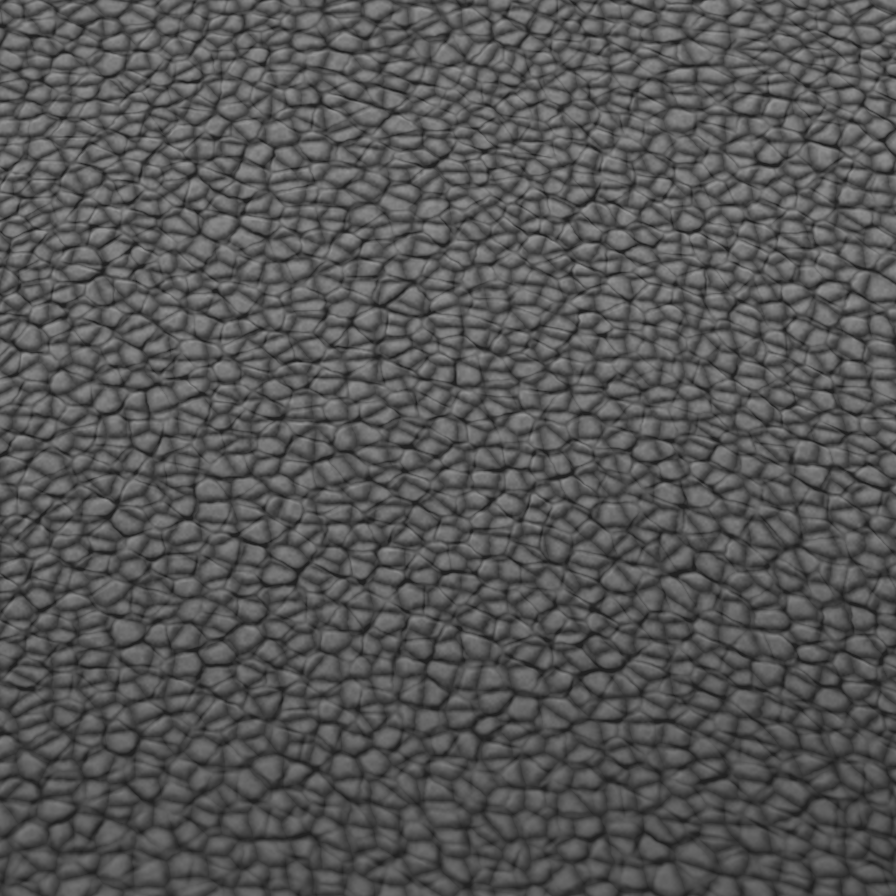
Give the GLSL for this texture, as a three.js fragment shader.

```glsl
#define GRAINS_ACROSS 29.0
#define GRAINS_UP 36.0
#define PERSPECTIVE 0.20
#define ROUNDING 13.0
#define JITTER 0.84
#define FOLD_DEPTH 0.42
#define RELIEF_CONTRAST 0.62
#define LIGHT_SLOPE 0.40
#define PORE_CONTRAST 0.30
#define NEAR_TONE 0.285
#define FAR_TONE 0.350

varying vec2 vUv;

float hash(vec2 p) {
  vec3 q = fract(p.xyx * vec3(0.1031, 0.1030, 0.0973));
  q += dot(q, q.yzx + 33.33);
  return fract((q.x + q.y) * q.z);
}

vec2 grainCentre(vec2 cell) {
  vec2 r = vec2(hash(cell + 71.0), hash(cell + 193.0));
  return cell + 0.5 + JITTER * (r - 0.5);
}

float noise(vec2 p) {
  vec2 i = floor(p), f = fract(p);
  f = f * f * (3.0 - 2.0 * f);
  float low = mix(hash(i), hash(i + vec2(1.0, 0.0)), f.x);
  float high = mix(hash(i + vec2(0.0, 1.0)), hash(i + 1.0), f.x);
  return mix(low, high, f.y);
}

// Rounded distance to the border of the nearest Voronoi grain
float creaseDistance(vec2 p) {
  vec2 home = floor(p), nearestCell = home, toNearest = vec2(9.0);
  for (int y = -1; y <= 1; y++) {
    for (int x = -1; x <= 1; x++) {
      vec2 cell = home + vec2(float(x), float(y));
      vec2 d = grainCentre(cell) - p;
      if (dot(d, d) < dot(toNearest, toNearest)) {
        toNearest = d;
        nearestCell = cell;
      }
    }
  }
  float sum = 0.0;
  for (int y = -2; y <= 2; y++) {
    for (int x = -2; x <= 2; x++) {
      if (x == 0 && y == 0) continue;
      vec2 d = grainCentre(nearestCell + vec2(float(x), float(y))) - p;
      float border = dot(0.5 * (d + toNearest), normalize(d - toNearest));
      sum += exp(-ROUNDING * border);
    }
  }
  return -log(sum) / ROUNDING;
}

// Pebbled height: domed grains cut by finer crossing folds
float relief(vec2 p, float blur) {
  float dome = smoothstep(-0.10 - 0.05 * blur, 0.34 + 0.06 * blur, creaseDistance(p));
  vec2 q = mat2(0.78, 0.36, -0.36, 0.78) * p + 57.0;
  float fold = 1.0 - smoothstep(-0.05, 0.09 + 0.08 * blur, creaseDistance(q));
  float strength = FOLD_DEPTH * (0.5 + noise(p * 1.3 + 11.0));
  return dome - strength * fold * (1.0 - 0.25 * blur);
}

// Hide seen at a slant, with gently wandering rows
vec2 hideCoords(vec2 uv) {
  vec2 p = vec2((uv.x - 0.5) * (1.0 + PERSPECTIVE * uv.y) * GRAINS_ACROSS,
                (uv.y + PERSPECTIVE * uv.y * uv.y) * GRAINS_UP);
  p.y += 3.0 * uv.x * uv.x;
  p += 0.9 * vec2(noise(p * 0.15), noise(p * 0.15 + 40.0));
  p += 0.07 * vec2(noise(p * 4.0 + 80.0), noise(p * 4.0 + 120.0));
  return p + 100.0;
}

void main() {
  vec2 p = hideCoords(vUv);
  float blur = smoothstep(0.35, 0.0, vUv.y) + 0.35 * smoothstep(0.8, 1.0, vUv.y);

  // Light falls from the far side
  float height = relief(p, blur);
  float slope = height - relief(p + vec2(-0.06, 0.16), blur);

  // Broad sheen, darker toward the near right corner
  float sheen = mix(NEAR_TONE, FAR_TONE, smoothstep(0.0, 0.8, vUv.y));
  sheen -= 0.02 * smoothstep(0.45, 1.0, vUv.x) * smoothstep(0.8, 0.1, vUv.y);

  // Fine pores roughen the grain tops
  float pores = 0.6 * noise(vUv * 170.0) + 0.4 * noise(vUv * 340.0 + 17.0) - 0.5;

  float shade = 1.0 + RELIEF_CONTRAST * (height - 0.39) + LIGHT_SLOPE * slope;
  shade += PORE_CONTRAST * pores * (1.0 - 0.5 * blur);
  float grey = clamp(sheen * shade, 0.13, 0.56);
  gl_FragColor = vec4(vec3(grey), 1.0);
}
```
